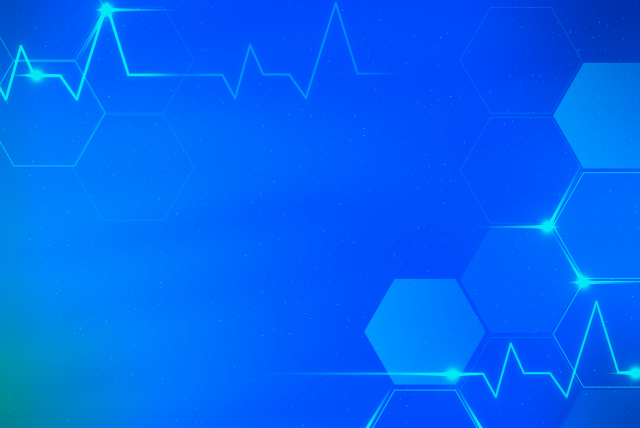
This background is drawn by a Shadertoy shader. Its source:

```glsl
// Blue medical backdrop: heartbeat traces, hexagon cells, cyan flares and fine dust.

const vec2 CANVAS = vec2(1.5, 1.0);
const vec3 CYAN = vec3(0.01, 0.90, 0.96);
const vec3 FILL_BLUE = vec3(0.0, 0.68, 1.0);
const vec3 DUST_COLOR = vec3(0.25, 0.80, 1.0);
const float APOTHEM = 0.1235;
const float LINE_WIDTH = 0.0012;
const float DUST_CELL = 0.03;

// Cells: centre, strength
const vec3 FILLS[5] = vec3[5](
    vec3(0.996, 0.225, 0.78), vec3(1.439, 0.730, 0.72), vec3(1.221, 0.346, 0.20),
    vec3(1.439, 0.473, 0.16), vec3(1.439, -0.035, 0.22));
const vec3 OUTLINES[10] = vec3[10](
    vec3(0.104, 0.736, 0.60), vec3(0.104, 0.980, 0.45), vec3(0.312, 0.860, 0.13),
    vec3(0.312, 0.609, 0.15), vec3(1.221, 0.859, 0.14), vec3(1.221, 0.602, 0.14),
    vec3(1.221, 0.088, 0.13), vec3(1.439, 0.473, 0.70), vec3(1.439, 0.219, 0.65),
    vec3(0.996, -0.035, 0.70));

// Bright tapering edges: start, end
const vec4 BEAMS[5] = vec4[5](
    vec4(1.287, 0.472, 1.372, 0.634), vec4(1.366, 0.340, 1.291, 0.465),
    vec4(0.858, -0.005, 0.924, 0.106), vec4(1.130, -0.005, 1.064, 0.106),
    vec4(0.248, 0.975, 0.176, 0.845));

// Flares: centre, streak reach to the left and right
const vec4 FLARES[6] = vec4[6](
    vec4(0.250, 0.977, 0.03, 0.17), vec4(0.086, 0.824, 0.07, 0.07),
    vec4(1.283, 0.470, 0.17, 0.03), vec4(1.367, 0.340, 0.04, 0.16),
    vec4(1.061, 0.125, 0.13, 0.08), vec4(1.490, 0.128, 0.07, 0.07));

// Traces: peak, strength, half width; spans: fade-in start/end, fade-out start/end
const vec4 TRACES[3] = vec4[3](
    vec4(0.250, 0.990, 0.92, 0.0032), vec4(0.787, 0.993, 0.40, 0.0022),
    vec4(1.398, 0.295, 0.85, 0.0024));
const vec4 SPANS[3] = vec4[3](
    vec4(-0.2, -0.1, 0.32, 0.46), vec4(0.40, 0.50, 0.78, 0.96),
    vec4(0.58, 1.08, 1.55, 1.70));

// One heartbeat, relative to its highest peak
const vec2 BEAT[10] = vec2[10](
    vec2(-0.82, -0.168), vec2(-0.266, -0.168), vec2(-0.236, -0.222), vec2(-0.201, -0.098),
    vec2(-0.170, -0.167), vec2(-0.109, -0.167), vec2(-0.070, -0.222), vec2(0.0, 0.0),
    vec2(0.051, -0.165), vec2(0.20, -0.165));

float hash(vec2 p) {
    vec3 q = fract(vec3(p.xyx) * 0.1031);
    q += dot(q, q.yzx + 33.33);
    return fract((q.x + q.y) * q.z);
}

float noise(vec2 p) {
    vec2 i = floor(p), f = fract(p);
    f = f * f * (3.0 - 2.0 * f);
    return mix(mix(hash(i), hash(i + vec2(1, 0)), f.x),
               mix(hash(i + vec2(0, 1)), hash(i + vec2(1, 1)), f.x), f.y);
}

float hexagon(vec2 p) {
    p = abs(p);
    return max(p.y, 0.866 * p.x + 0.5 * p.y) - APOTHEM;
}

// Distance to a segment, and position along it
vec2 segment(vec2 p, vec2 a, vec2 b) {
    vec2 d = b - a;
    float t = clamp(dot(p - a, d) / dot(d, d), 0.0, 1.0);
    return vec2(length(p - a - d * t), t);
}

float stroke(float d, float halfWidth, float px) {
    return 1.0 - smoothstep(halfWidth - 0.7 * px, halfWidth + 0.7 * px, d);
}

float glow(vec2 p, vec2 centre, float radius) {
    return 1.0 - smoothstep(0.0, radius, length(p - centre));
}

vec3 backdrop(vec2 p) {
    float haze = noise(vec2(p.x + 1.3 * p.y, 2.6 * p.y - 0.5 * p.x) * vec2(3.0, 5.0));
    float band = exp(-dot((p - vec2(0.68, 0.67)) * vec2(2.4, 6.0), (p - vec2(0.68, 0.67)) * vec2(2.4, 6.0)));
    float green = 0.285 + 0.27 * glow(p, vec2(0.0, 0.24), 1.03) + 0.06 * band
                + 0.11 * glow(p, vec2(1.5, 0.45), 0.5) + 0.035 * (haze - 0.5);
    vec3 color = vec3(0.0, green, 0.99);
    color.b -= 0.34 * glow(p, vec2(0.0), 0.42) + 0.08 * (1.0 - smoothstep(0.0, 0.12, p.x));
    color *= 1.0 - 0.32 * glow(p, CANVAS, 0.45) - 0.28 * glow(p, vec2(1.5, 0.0), 0.3);
    return color * (1.0 - 0.14 * glow(p, vec2(0.0, 1.0), 0.25));
}

float dust(vec2 p, float cell, float px) {
    vec2 id = floor(p / cell);
    vec2 spot = 0.15 + 0.7 * vec2(hash(id + 17.0), hash(id + 53.0));
    float d = length(fract(p / cell) - spot) * cell;
    return pow(hash(id + 91.0), 5.0) * (1.0 - smoothstep(0.0, max(0.0026, 1.1 * px), d));
}

void mainImage(out vec4 fragColor, in vec2 fragCoord) {
    vec2 p = fragCoord / iResolution.xy * CANVAS;
    float px = 1.0 / iResolution.y;
    vec3 color = backdrop(p);

    // Translucent cells, brightest at their left side
    for (int i = 0; i < 5; i++) {
        vec2 q = p - FILLS[i].xy;
        float shade = clamp(0.72 - 1.9 * q.x - 0.5 * q.y, 0.3, 1.0);
        color = mix(color, FILL_BLUE, FILLS[i].z * shade * stroke(hexagon(q), 0.0, px));
    }
    color = mix(color, DUST_COLOR, 0.65 * dust(p, DUST_CELL, px)
                                 + 0.30 * dust(p + 3.7, 0.6 * DUST_CELL, px));

    // Cell outlines and beams
    float light = 0.0;
    for (int i = 0; i < 10; i++)
        light = max(light, OUTLINES[i].z * stroke(abs(hexagon(p - OUTLINES[i].xy)), LINE_WIDTH, px));
    for (int i = 0; i < 5; i++) {
        vec2 s = segment(p, BEAMS[i].xy, BEAMS[i].zw);
        float fade = 1.0 - s.y;
        light += fade * (0.9 * stroke(s.x, 0.001 + 0.003 * fade, px) + 0.25 * exp(-s.x / 0.008));
    }

    // Heartbeat traces
    for (int i = 0; i < 3; i++) {
        float d = 1e3;
        for (int j = 0; j < 9; j++)
            d = min(d, segment(p - TRACES[i].xy, BEAT[j], BEAT[j + 1]).x);
        vec4 span = SPANS[i];
        float fade = smoothstep(span.x, span.y, p.x) * (1.0 - smoothstep(span.z, span.w, p.x));
        light += TRACES[i].z * fade * (0.85 * stroke(d, TRACES[i].w, px) + 0.25 * exp(-d / 0.007));
    }

    // Flares with horizontal streaks
    for (int i = 0; i < 6; i++) {
        vec2 q = p - FLARES[i].xy;
        float reach = q.x < 0.0 ? FLARES[i].z : FLARES[i].w;
        float taper = max(0.0, 1.0 - abs(q.x) / reach);
        light += 1.1 * exp(-dot(q, q) / 0.00022) + 0.35 * exp(-length(q) / 0.022);
        light += taper * stroke(abs(q.y), 0.001 + 0.003 * taper, px);
    }
    fragColor = vec4(mix(color, CYAN, min(light, 1.0)), 1.0);
}
```
